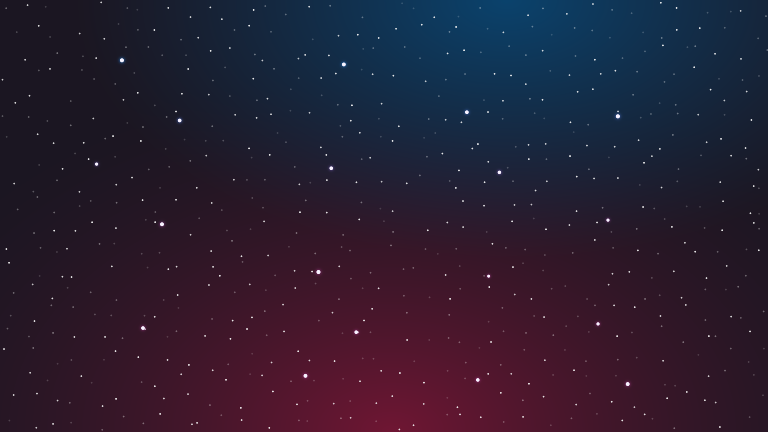
Write a Shadertoy shader that draws this background.

```glsl
// A night sky: a blue glow from the upper right and a crimson glow from below,
// blended as soft ellipses over a dark violet base. Small stars are jittered
// on a grid; a few bright haloed stars follow a low-discrepancy sequence.

#define BASE_COLOR vec3(0.105, 0.088, 0.133)
#define BLUE_COLOR vec3(0.040, 0.260, 0.425)
#define RED_COLOR vec3(0.435, 0.085, 0.200)
#define STAR_ROWS 20.0
#define STAR_RADIUS 0.0020
#define STAR_DENSITY 0.94
#define BRIGHT_COUNT 18
#define BRIGHT_RADIUS 0.0048
#define HALO_RADIUS 0.0065

float hash(vec2 p) {
    vec3 q = fract(p.xyx * vec3(0.1031, 0.1030, 0.0973));
    q += dot(q, q.yzx + 33.33);
    return fract((q.x + q.y) * q.z);
}

// Strength of an elliptical glow: one at the centre, zero at the rim
float glow(vec2 uv, vec2 centre, vec2 radius, float falloff) {
    float d = length((uv - centre) / radius);
    return pow(max(1.0 - d, 0.0), falloff);
}

float disc(float d, float radius, float pixel) {
    return 1.0 - smoothstep(radius - 0.5 * pixel, radius + 0.5 * pixel, d);
}

// One jittered star per grid cell, either vivid or faint
float smallStars(vec2 p, float pixel) {
    vec2 cell = floor(p * STAR_ROWS);
    vec2 jitter = vec2(hash(cell + 3.7), hash(cell + 51.3));
    vec2 centre = (cell + mix(vec2(0.1), vec2(0.9), jitter)) / STAR_ROWS;
    float present = step(hash(cell + 17.9), STAR_DENSITY);
    float pick = hash(cell + 89.1);
    float brightness = pick < 0.5 ? 0.15 + 0.5 * pick : 0.55 + 0.4 * pick;
    return present * brightness * disc(length(p - centre), STAR_RADIUS, pixel);
}

// Position of a bright star, denser towards the right
vec2 brightPosition(float index) {
    vec2 s = fract(0.5 + index * vec2(0.75488, 0.56984));
    return mix(vec2(0.10, 0.07), vec2(0.93, 0.93), vec2(pow(s.x, 0.75), s.y));
}

void mainImage(out vec4 fragColor, in vec2 fragCoord) {
    vec2 uv = fragCoord / iResolution.xy;
    vec2 p = fragCoord / iResolution.y;
    float aspect = iResolution.x / iResolution.y;
    float pixel = 1.0 / iResolution.y;

    // Sky
    vec3 color = BASE_COLOR;
    color = mix(color, RED_COLOR, glow(uv, vec2(0.51, 0.0), vec2(0.72, 0.85), 1.6));
    color = mix(color, BLUE_COLOR, glow(uv, vec2(0.66, 1.0), vec2(0.56, 0.60), 1.15));

    // Small stars
    color = mix(color, vec3(0.96), smallStars(p, pixel));

    // Bright stars, haloed blue above and pink below
    vec3 haloColor = mix(vec3(0.62, 0.20, 0.52), vec3(0.12, 0.50, 0.85),
                         smoothstep(0.35, 0.95, uv.y));
    for (int i = 1; i <= BRIGHT_COUNT; i++) {
        float index = float(i);
        float size = mix(0.7, 1.0, hash(vec2(index, 7.0)));
        float d = length(p - brightPosition(index) * vec2(aspect, 1.0)) / size;
        float halo = exp(-d * d / (HALO_RADIUS * HALO_RADIUS));
        color = mix(color, haloColor, 0.7 * halo);
        color = mix(color, vec3(0.97, 0.95, 1.0), disc(d, BRIGHT_RADIUS, pixel / size));
    }

    fragColor = vec4(color, 1.0);
}
```
